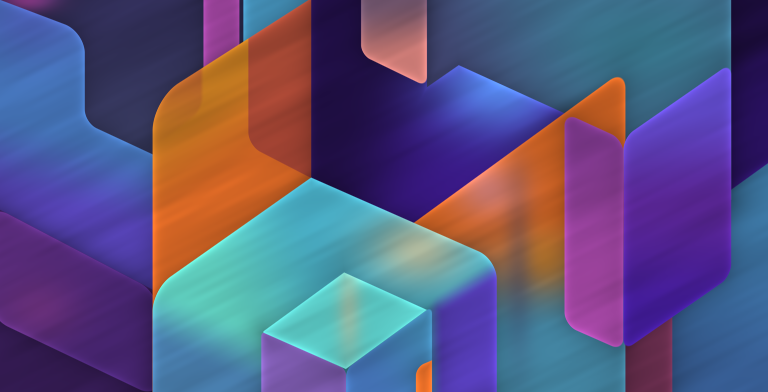
Reproduce this background procedurally as a Shadertoy shader.

```glsl
// Overlapping translucent rounded panels and nested cubes in violet, teal and orange.
#define HEIGHT 3.93
#define RIM 0.28
#define RIM_WIDTH 0.035
#define SHADOW 0.16
#define SHADOW_WIDTH 0.12
#define STREAK 0.22

const vec3 NIGHT = vec3(.11, .05, .24), SLATE = vec3(.22, .23, .38),
  INDIGO = vec3(.24, .10, .56), VIOLET = vec3(.36, .28, .76),
  BLUE = vec3(.26, .44, .70), TEAL = vec3(.27, .65, .74),
  MINT = vec3(.36, .78, .72), SAND = vec3(.68, .68, .56),
  GOLD = vec3(.72, .45, .12), ORANGE = vec3(.82, .39, .14),
  RUST = vec3(.58, .23, .20), ROSE = vec3(.78, .47, .45),
  MAGENTA = vec3(.56, .24, .56), PLUM = vec3(.27, .14, .43);

vec2 p;           // scene position, y down
float pixel;      // pixel size in scene units
vec3 color, fill; // canvas and current paint

float hash(vec2 v) { return fract(sin(dot(v, vec2(127.1, 311.7))) * 43758.5); }

float noise(vec2 v) {
  vec2 i = floor(v), f = fract(v), e = vec2(1, 0);
  f = f * f * (3. - 2. * f);
  return mix(mix(hash(i), hash(i + e), f.x),
             mix(hash(i + e.yx), hash(i + e.xx), f.x), f.y);
}

// Intersection with a rounded corner
float roundMax(float a, float b, float r) {
  return min(max(a, b), -r) + length(max(vec2(a, b) + r, 0.));
}

// Upright panel: left, right, top heights, bottom heights, radius
float panel(float x0, float x1, float tl, float tr, float bl, float br, float r) {
  vec2 slope = vec2(tr - tl, br - bl) / (x1 - x0);
  vec2 edge = (vec2(tl, bl) + slope * (p.x - x0) - p.y) / sqrt(1. + slope * slope);
  return roundMax(max(x0 - p.x, p.x - x1), max(edge.x, -edge.y), r);
}

// Panels that run off the bottom or the top
float slab(float x0, float x1, float tl, float tr, float r) {
  return panel(x0, x1, tl, tr, 6., 6., r);
}
float hang(float x0, float x1, float bl, float br, float r) {
  return panel(x0, x1, -1., -1., bl, br, r);
}

void ramp(float ax, float ay, float bx, float by, vec3 from, vec3 to) {
  vec2 a = vec2(ax, ay), d = vec2(bx, by) - a;
  fill = mix(from, to, smoothstep(0., 1., dot(p - a, d) / dot(d, d)));
}

// Soft spot of colour in the current paint
void tint(vec3 hue, float amount, float x, float y, float w, float h) {
  vec2 q = (p - vec2(x, y)) / vec2(w, h);
  fill = mix(fill, hue, amount * exp(-dot(q, q)));
}

// Paints a shape with an outer shadow and a bright inner rim
void layer(float d, vec3 paint) {
  color *= 1. - SHADOW * exp(-max(d, 0.) / SHADOW_WIDTH);
  paint *= 1. + RIM * exp(min(d, 0.) / RIM_WIDTH);
  color = mix(color, paint, smoothstep(pixel, -pixel, d));
}

void mainImage(out vec4 fragColor, in vec2 fragCoord) {
  pixel = .75 * HEIGHT / iResolution.y;
  p = vec2(fragCoord.x, iResolution.y - fragCoord.y) * HEIGHT / iResolution.y;

  // Right backdrop
  ramp(7.4, 1.8, 7.1, 3.9, mix(BLUE, TEAL, .4) * .9, BLUE * .8);
  color = fill;
  ramp(7.4, .4, 7.6, .9, NIGHT, INDIGO * .65);
  layer(hang(7., 9., 2.14, .7, 0.), fill);
  layer(slab(6., 6.74, 3., 3., 0.), mix(PLUM, RUST, .5));
  ramp(4.3, 1., 6., .3, SLATE * 1.15, mix(SLATE, TEAL, .45));
  tint(TEAL * .75, .6, 6.5, .45, .9, .5);
  layer(hang(4., 7.33, 2., 2., 0.), fill);

  // Left slabs
  ramp(1., 0., 1.3, 1.5, mix(NIGHT, SLATE, .7), SLATE);
  tint(MAGENTA, 1., .25, 0., .3, .12);
  layer(hang(-1., 2.6, 5., 5., 0.), fill);
  ramp(.7, 1.3, .5, 2.1, BLUE, VIOLET * .9);
  tint(VIOLET, .35, .3, .2, .6, .4);
  float column = slab(-1., .85, -.38, .32, .2);
  float shelf = slab(-1., 1.6, .37, 1.58, 0.);
  layer(-roundMax(-column, -shelf, .12), fill);
  layer(slab(-1., 1.6, 1.58, 2.94, 0.), PLUM * .75);
  ramp(.1, 2.4, 1.3, 3.3, mix(PLUM, MAGENTA, .2), PLUM);
  tint(MAGENTA * .85, .5, .4, 3.1, .4, .3);
  layer(panel(-.12, 1.6, 2.04, 2.94, 3.18, 4., .2), fill);

  // Left orange sheet over two strips
  layer(hang(2.04, 2.4, 2., 2., 0.), MAGENTA * 1.1);
  layer(hang(2.44, 3.2, 2., 2., 0.), mix(BLUE, TEAL, .6));
  ramp(1.7, 1.1, 2.2, 1.9, GOLD, ORANGE);
  float veil = smoothstep(.01, -.04, hang(1., 2.04, 1.95, 1.1, .1));
  fill = mix(fill, RUST, .5 * veil * smoothstep(1.6, .5, p.y));
  veil = smoothstep(pixel, -pixel, hang(2.49, 4., 1.46, 2.24, .12));
  fill = mix(fill, RUST * 1.05, .85 * veil);
  layer(slab(1.53, 4., 1., -.58, .26), fill);

  // Dark centre and its hanging tab
  float wedge = max(slab(3.12, 5.8, 1.68, -.18, 0.), slab(3.12, 5.8, -.02, 1.2, 0.));
  ramp(3.5, 1.1, 4.7, 1.6, NIGHT * 1.1, INDIGO);
  tint(vec3(.32, .5, .88), 1., 5., .85, .65, .5);
  layer(min(wedge, slab(3.12, 4.28, -1., -1., 0.)), fill);
  ramp(3.8, 0., 3.9, .6, mix(SLATE, ROSE, .35), ROSE * .95);
  layer(hang(3.62, 4.28, .55, .87, .09), fill);

  // Right orange sheet, fading into green
  ramp(5.6, 2.1, 5.7, 3.3, ORANGE * .95, mix(TEAL, SLATE, .35));
  tint(ROSE, .9, 4.9, 1.9, .35, .3);
  tint(GOLD, .7, 5.45, 2.6, .35, .3);
  tint(SLATE, .4, 5.2, 2.7, .14, .9);
  layer(slab(3., 6.27, 3.07, .69, .16), fill);

  // Magenta and violet leaves
  ramp(5.7, 1.3, 6., 2.9, mix(PLUM, MAGENTA, .65), MAGENTA * 1.1);
  layer(panel(5.66, 6.25, 1.13, 1.4, 3.26, 3.52, .12), fill);
  ramp(6.7, 1., 6.8, 2.1, VIOLET, mix(INDIGO, MAGENTA, .3));
  fill = mix(fill, INDIGO, smoothstep(2., 3.2, p.y));
  layer(panel(6.25, 7.33, 1.38, .63, 3.52, 2.77, .1), fill);

  // Large cube
  ramp(2.1, 2.8, 3.2, 2.3, MINT, TEAL);
  tint(SAND, .9, 4.2, 2.5, .5, .35);
  fill = mix(fill, mix(BLUE, SLATE, .2), .8 * smoothstep(2.2, 2.8, p.y - .42 * p.x));
  float side = slab(4.3, 5.2, 3.05, 2.5, .1);
  fill = mix(fill, mix(VIOLET, INDIGO, .25), smoothstep(.06, -.15, side));
  layer(max(slab(1.53, 4.98, 2.9, .47, .18), slab(1.53, 4.98, 1.08, 2.6, .18)), fill);

  // Small cube
  layer(slab(2.62, 3.47, 3.31, 3.7, .06), mix(MAGENTA, BLUE, .4) * 1.1);
  ramp(3.6, 3.8, 4.3, 3.2, BLUE, mix(BLUE, TEAL, .5));
  layer(slab(3.47, 4.33, 3.7, 3.07, .06), fill);
  layer(max(slab(4.17, 4.6, 3.68, 3.5, .08), p.x - 4.33), ORANGE);
  fill = mix(TEAL, MINT, .7);
  tint(SAND, .6, 3.5, 3.1, .12, .5);
  layer(max(panel(2.63, 4.33, 3.33, 2.09, 3.33, 4.08, .02),
            panel(2.63, 4.33, 2.36, 3.13, 4.31, 3.07, .02)), fill);

  // Brushed streaks
  vec2 q = p + .5 * vec2(-p.y, p.x);
  float grain = .7 * noise(q * vec2(.8, 5)) + .3 * noise(q * vec2(1.5, 16));
  fragColor = vec4(color * (1. + STREAK * (grain - .5)), 1);
}
```
